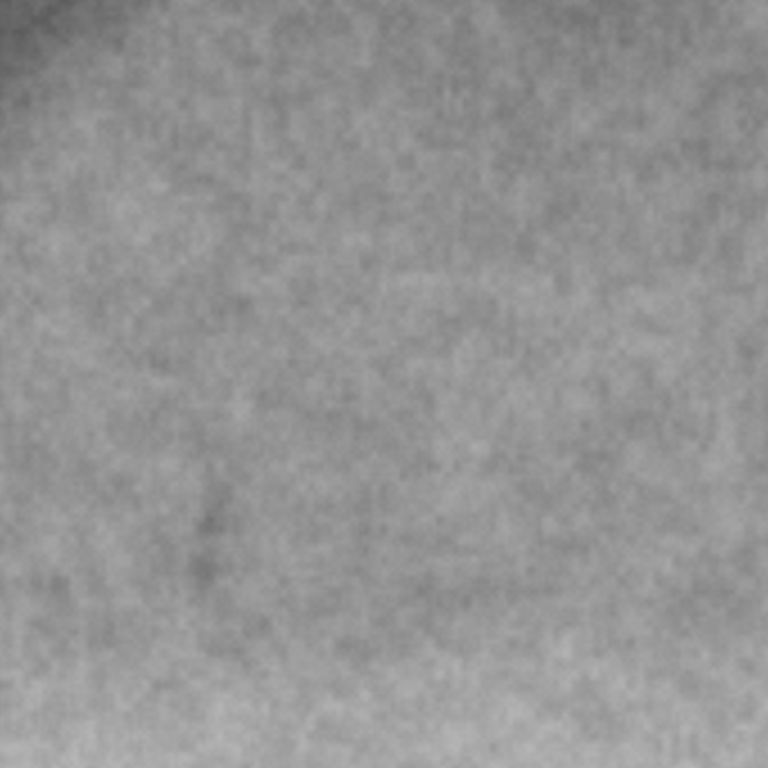
Write a WebGL 2 fragment shader that draws this texture.

```glsl
#version 300 es
precision highp float;
// Soft grey mottled haze: a vertical tone ramp with a few blurred shadows,
// covered by layered value noise and faint square blocks that carry
// weak horizontal and vertical ripples.

#define MID_TONE 0.583
#define FLOOR_LIGHT 0.062
#define TOP_SHADE 0.050
#define CORNER_SHADE 0.130
#define SMUDGE_SHADE 0.075
#define CLOUD_AMOUNT 0.036
#define BLOTCH_AMOUNT 0.062
#define GRAIN_AMOUNT 0.060
#define FINE_AMOUNT 0.026
#define BLOCKS 21.33
#define BLOCK_AMOUNT 0.012
#define RIPPLE_AMOUNT 0.011

uniform vec2 u_resolution;
out vec4 fragColor;

float hash(vec2 cell, float seed) {
    vec3 p = fract(vec3(cell.xyx + seed * 17.3) * vec3(0.1031, 0.1030, 0.0973));
    p += dot(p, p.yzx + 33.33);
    return fract((p.x + p.y) * p.z);
}

// Value noise centred on zero
float noise(vec2 p, float seed) {
    vec2 i = floor(p);
    vec2 f = fract(p);
    f = f * f * (3.0 - 2.0 * f);
    float low = mix(hash(i, seed), hash(i + vec2(1, 0), seed), f.x);
    float high = mix(hash(i + vec2(0, 1), seed), hash(i + vec2(1, 1), seed), f.x);
    return mix(low, high, f.y) - 0.5;
}

float softSpot(vec2 p, vec2 centre, vec2 radius) {
    vec2 d = (p - centre) / radius;
    return exp(-dot(d, d));
}

// Broad light and shadow
float baseTone(vec2 uv) {
    vec2 p = uv + 0.05 * vec2(noise(uv * 9.0, 1.0), noise(uv * 9.0, 2.0));
    float tone = MID_TONE;

    // Bright floor with a sagging upper edge, darker top
    float edge = 0.18 - 0.05 * softSpot(p, vec2(0.42, p.y), vec2(0.13, 1.0));
    tone += FLOOR_LIGHT * (1.0 - smoothstep(edge - 0.10, edge + 0.07, p.y));
    tone += 0.014 * (1.0 - smoothstep(0.0, 0.12, p.y));
    tone -= TOP_SHADE * smoothstep(0.62, 1.08, p.y);

    // Diagonal shadow in the upper left
    float corner = p.x + 1.0 - p.y;
    tone -= CORNER_SHADE * (1.0 - smoothstep(0.08, 0.30, corner));

    // Shadows along the top and right
    tone -= 0.055 * softSpot(p, vec2(0.78, 1.01), vec2(0.11, 0.08));
    tone -= 0.030 * softSpot(p, vec2(0.64, 0.79), vec2(0.18, 0.13));
    tone -= 0.024 * softSpot(p, vec2(0.94, 0.70), vec2(0.09, 0.11));

    // Upright smudge: crisp on its left, trailing to the right
    float side = uv.x - 0.268 - 0.1 * (uv.y - 0.3);
    float width = side < 0.0 ? 0.014 : 0.045;
    tone -= SMUDGE_SHADE * exp(-pow(side / width, 2.0))
          * smoothstep(0.18, 0.27, uv.y) * (1.0 - smoothstep(0.33, 0.42, uv.y));

    // Slanting tail under the smudge and a faint level streak
    float slant = uv.y - 0.19 + 0.75 * (uv.x - 0.32);
    tone -= 0.030 * exp(-pow(slant / 0.035, 2.0))
          * softSpot(uv, vec2(0.32, uv.y), vec2(0.065, 1.0));
    tone -= 0.022 * softSpot(uv, vec2(0.50, 0.305), vec2(0.08, 0.012));
    tone -= 0.016 * softSpot(p, vec2(0.62, 0.23), vec2(0.13, 0.06));
    return tone;
}

// Square tiles with slight tone steps and ripples along one axis
float blockTexture(vec2 uv) {
    vec2 p = uv * BLOCKS;
    vec2 cell = floor(p);
    vec2 f = fract(p);
    float along = hash(cell, 11.0) < 0.6 ? f.x : f.y;
    float waves = 1.0 + floor(hash(cell, 12.0) * 5.0);
    float strength = pow(hash(cell, 13.0), 2.0);
    float ripple = cos(3.14159 * waves * along) * strength;
    vec2 border = min(f, 1.0 - f);
    float fade = smoothstep(0.0, 0.10, min(border.x, border.y));
    float stepTone = hash(cell, 14.0) - 0.5;
    return fade * (RIPPLE_AMOUNT * ripple + BLOCK_AMOUNT * stepTone);
}

void main() {
    vec2 uv = gl_FragCoord.xy / u_resolution;
    float tone = baseTone(uv);

    // Mottling from wide clouds down to fine grain
    tone += CLOUD_AMOUNT * noise(uv * 13.0, 3.0);
    tone += BLOTCH_AMOUNT * noise(uv * 38.0, 4.0);
    tone += GRAIN_AMOUNT * noise(uv * vec2(84.0, 74.0), 5.0);
    tone += FINE_AMOUNT * noise(uv * 170.0, 6.0);
    tone += blockTexture(uv);

    fragColor = vec4(vec3(tone), 1.0);
}
```
